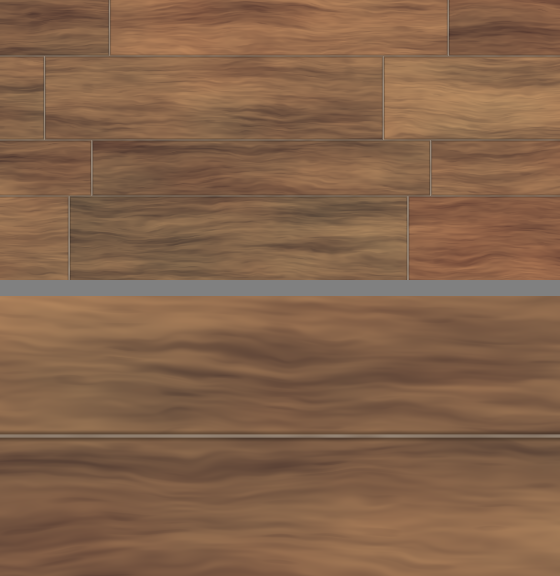
Top, the full canvas; bottom, a detail of the centre.
This texture is drawn by a Shadertoy shader. Its source:

```glsl
#define PLANK_LENGTH 1.21
#define ROW_PAIR 0.5
#define WIDE_ROW 0.3
#define END_JOINT 0.0028
#define SIDE_JOINT 0.0019
#define FIGURE_CONTRAST 0.95
#define FIBRE_CONTRAST 0.26
#define STREAK_DEPTH 0.34
#define DARK_WOOD vec3(0.375, 0.270, 0.215)
#define LIGHT_WOOD vec3(0.690, 0.515, 0.360)
#define GROUT vec3(0.620, 0.560, 0.500)

// Rows run from bottom to top, planks from left to right
const vec4 rowShift = vec4(0.247, 0.328, 0.159, 0.391);
const vec3 plankTone[4] = vec3[4](
    vec3(0.30, 0.00, -0.25), vec3(-0.15, -0.25, 0.00),
    vec3(0.25, -0.25, 0.65), vec3(-0.45, 0.12, -0.30));
const vec3 plankWarmth[4] = vec3[4](
    vec3(0.20, -0.50, 0.90), vec3(0.00, -0.10, 0.30),
    vec3(-0.40, 0.00, -0.10), vec3(0.00, 0.50, 0.70));

float hash(vec2 p) {
    vec3 q = fract(p.xyx * vec3(0.1031, 0.1030, 0.0973));
    q += dot(q, q.yzx + 33.33);
    return fract((q.x + q.y) * q.z);
}

float noise(vec2 p) {
    vec2 cell = floor(p), f = fract(p);
    f = f * f * (3.0 - 2.0 * f);
    float low = mix(hash(cell), hash(cell + vec2(1, 0)), f.x);
    float high = mix(hash(cell + vec2(0, 1)), hash(cell + vec2(1, 1)), f.x);
    return mix(low, high, f.y);
}

float fbm(vec2 p) {
    float sum = 0.0, weight = 0.5;
    for (int i = 0; i < 5; i++) {
        sum += weight * noise(p);
        p = p * 2.03 + vec2(17.3, 9.1);
        weight *= 0.5;
    }
    return sum / 0.97;
}

// Brightness of the grain, centred on zero
float grain(vec2 p, vec2 seed) {
    float bend = fbm(p * vec2(2.2, 5.0) + seed) - 0.5;
    vec2 q = p + vec2(0.0, 0.09 * bend);

    float figure = fbm(q * vec2(1.6, 13.0) + seed.yx);
    float rings = sin(figure * 38.0 + q.y * 90.0);
    float fibre = noise(q * vec2(9.0, 125.0) + seed)
                + 0.6 * noise(q * vec2(26.0, 210.0) - seed) - 0.8;

    // Long dark mineral streaks and short open pores
    float streak = smoothstep(0.54, 0.76, fbm(q * vec2(1.5, 21.0) + seed * 1.7));
    float pores = smoothstep(0.70, 0.95, noise(q * vec2(16.0, 150.0) + seed.yx));

    return FIGURE_CONTRAST * (figure - 0.5) + FIBRE_CONTRAST * fibre
         + 0.025 * rings - STREAK_DEPTH * streak - 0.10 * pores + 0.07;
}

void mainImage(out vec4 fragColor, in vec2 fragCoord) {
    float pixel = 1.0 / iResolution.y;
    vec2 p = fragCoord * pixel;

    // Alternating wide and narrow rows
    float inPair = mod(p.y, ROW_PAIR);
    int row = 2 * int(p.y / ROW_PAIR) + int(step(WIDE_ROW, inPair));
    row = clamp(row, 0, 3);

    // Planks along the row
    float along = (p.x - rowShift[row]) / PLANK_LENGTH;
    int plank = clamp(int(floor(along)) + 1, 0, 2);
    float endDist = abs(along - round(along)) * PLANK_LENGTH;
    float sideDist = min(abs(p.y - ROW_PAIR), abs(inPair - WIDE_ROW));

    // Wood colour
    vec2 seed = vec2(row * 13 + plank * 37 + 5, row * 29 + plank * 11 + 3);
    float tone = 0.5 + 0.22 * plankTone[row][plank] + grain(p, seed);
    vec3 color = mix(DARK_WOOD, LIGHT_WOOD, clamp(tone, -0.15, 1.1));

    // Warm and greyish patches
    float patchy = fbm(p * vec2(2.0, 6.0) + seed * 2.3) - 0.5;
    float warmth = plankWarmth[row][plank] + 2.0 * patchy;
    color += warmth * vec3(0.018, -0.014, -0.012);

    // Shaded plank edges, then grout
    float edge = min(endDist, sideDist);
    color *= 1.0 - 0.30 * (1.0 - smoothstep(0.002, 0.008, edge));
    float endLine = 1.0 - smoothstep(-0.5, 0.5, (endDist - END_JOINT) / pixel);
    float sideLine = 1.0 - smoothstep(-0.5, 0.5, (sideDist - SIDE_JOINT) / pixel);
    float wear = 0.75 + 0.25 * noise(p * 30.0);
    color = mix(color, GROUT, max(endLine * 0.95, sideLine * 0.85) * wear);

    fragColor = vec4(color, 1.0);
}
```
